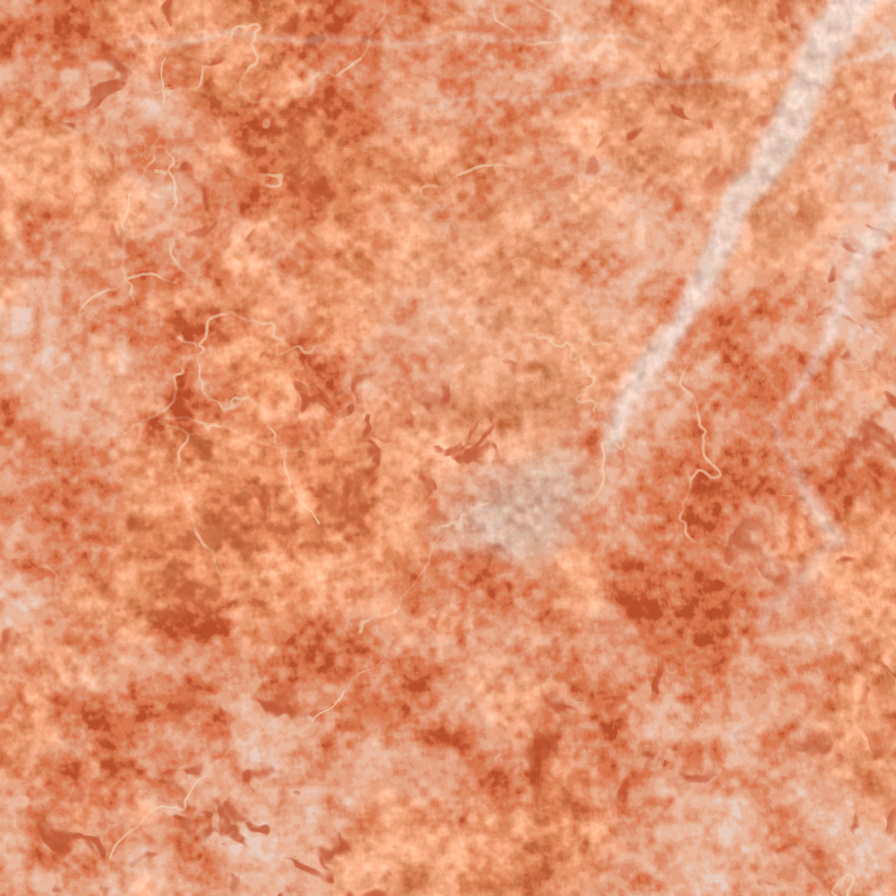
Reproduce this texture procedurally as a WebGL 2 fragment shader.

```glsl
#version 300 es
precision highp float;
// Polished salmon-orange marble with mottled grain, pale bands and fine cream cracks.

uniform vec2 u_resolution;
out vec4 fragColor;

const vec3 RUST = vec3(0.73, 0.31, 0.18);
const vec3 DEEP = vec3(0.86, 0.47, 0.31);
const vec3 TERRACOTTA = vec3(0.87, 0.55, 0.41);
const vec3 SALMON = vec3(0.90, 0.64, 0.51);
const vec3 ORANGE = vec3(0.93, 0.61, 0.43);
const vec3 PEACH = vec3(0.92, 0.71, 0.60);
const vec3 PALE = vec3(0.92, 0.79, 0.73);
const vec3 CREAM = vec3(0.96, 0.84, 0.72);
const vec3 GREY = vec3(0.83, 0.74, 0.69);

float hash(vec2 p) {
    return fract(sin(dot(p, vec2(127.1, 311.7))) * 43758.5453);
}

float noise(vec2 p) {
    vec2 i = floor(p), f = fract(p);
    f = f * f * (3.0 - 2.0 * f);
    return mix(mix(hash(i), hash(i + vec2(1, 0)), f.x),
               mix(hash(i + vec2(0, 1)), hash(i + vec2(1, 1)), f.x), f.y);
}

float fbm(vec2 p, int octaves) {
    float sum = 0.0, amp = 0.5, total = 0.0;
    for (int i = 0; i < octaves; i++) {
        sum += amp * noise(p);
        total += amp;
        amp *= 0.5;
        p = mat2(1.6, 1.2, -1.2, 1.6) * p + 17.3;
    }
    return sum / total;
}

vec2 warp(vec2 p, float scale, float amount) {
    return p + amount * (vec2(fbm(p * scale, 4), fbm(p * scale + 41.7, 4)) - 0.5);
}

// Soft line from a to b whose half width runs from wa to wb.
float vein(vec2 p, vec2 a, vec2 b, float wa, float wb, float soft) {
    vec2 ab = b - a;
    float t = clamp(dot(p - a, ab) / dot(ab, ab), 0.0, 1.0);
    float d = length(p - a - ab * t) - mix(wa, wb, t);
    return 1.0 - smoothstep(-soft, soft, d);
}

// Thin contour of a noise field, with its width in canvas units.
float crack(vec2 p, float scale, float width, float side) {
    float n = fbm(p * scale, 5) - 0.5;
    float slope = max(length(vec2(dFdx(n), dFdy(n))) * side, scale * 0.35);
    return 1.0 - smoothstep(0.2 * width, width, abs(n) / slope);
}

// Short randomly turned slivers, one per grid cell.
float slivers(vec2 p, float cells) {
    vec2 g = p * cells, home = floor(g);
    float best = 0.0;
    for (int y = -1; y <= 1; y++)
    for (int x = -1; x <= 1; x++) {
        vec2 c = home + vec2(x, y);
        vec2 mid = c + vec2(hash(c + 3.1), hash(c + 8.7));
        float angle = 6.2832 * hash(c + 5.5);
        vec2 arm = vec2(cos(angle), sin(angle)) * mix(0.12, 0.4, hash(c + 1.9));
        best = max(best, hash(c) * vein(g, mid - arm, mid + arm, 0.04, 0.01, 0.06));
    }
    return best;
}

vec3 stoneRamp(float t) {
    vec3 c = mix(RUST, DEEP, smoothstep(0.08, 0.27, t));
    c = mix(c, TERRACOTTA, smoothstep(0.27, 0.37, t));
    c = mix(c, SALMON, smoothstep(0.37, 0.49, t));
    c = mix(c, PEACH, smoothstep(0.50, 0.62, t));
    return mix(c, PALE, smoothstep(0.64, 0.79, t));
}

void main() {
    float side = min(u_resolution.x, u_resolution.y);
    vec2 uv = gl_FragCoord.xy / side;
    vec2 bent = warp(uv, 5.0, 0.12);
    vec2 jagged = warp(uv, 14.0, 0.075);

    // Clouds, mottling and grain
    float cloud = fbm(bent * 4.2 + 2.6, 4) - 0.5;
    float mottle = fbm(jagged * 24.0 + 9.0, 4) - 0.5;
    float grain = fbm(uv * 95.0, 3) - 0.5;
    vec3 col = stoneRamp(0.495 + 0.8 * cloud + 0.65 * mottle + 0.55 * grain);
    float warmth = smoothstep(0.50, 0.66, fbm(bent * 5.0 + 31.0, 4) + 0.25 * mottle);
    col = mix(col, ORANGE + 0.35 * (mottle + grain), 0.65 * warmth);

    // Rust specks gathered in patches
    float patches = smoothstep(0.42, 0.62, fbm(uv * 6.0 + 71.0, 3));
    float speck = smoothstep(0.63, 0.80, fbm(jagged * 36.0 + 53.0, 3));
    col = mix(col, RUST, 0.75 * speck * patches);

    // Grey stain and pale bands
    float stain = 1.0 - smoothstep(0.02, 0.085, length((bent - vec2(0.58, 0.42)) * vec2(0.9, 1.1)));
    col = mix(col, GREY + 0.3 * grain, 0.65 * stain);
    vec2 drift = warp(uv, 12.0, 0.04);
    float band = vein(drift, vec2(0.96, 1.02), vec2(0.68, 0.50), 0.027, 0.010, 0.011);
    band = max(band, 0.8 * vein(drift, vec2(1.01, 0.78), vec2(0.89, 0.55), 0.013, 0.005, 0.010));
    band = max(band, 0.7 * vein(drift, vec2(0.87, 0.52), vec2(0.935, 0.39), 0.003, 0.010, 0.008));
    band = max(band, 0.55 * vein(drift, vec2(0.935, 0.39), vec2(0.84, 0.31), 0.010, 0.008, 0.014));
    band = max(band, 0.5 * vein(drift, vec2(0.15, 0.96), vec2(0.72, 0.955), 0.004, 0.002, 0.006));
    band = max(band, 0.5 * vein(drift, vec2(0.48, 0.88), vec2(1.0, 0.94), 0.001, 0.004, 0.006));
    col = mix(col, vec3(0.92, 0.83, 0.79) + 0.25 * grain, 0.85 * band);

    // Cream cracks, broken along their length
    float broken = smoothstep(0.36, 0.58, noise(uv * 38.0 + 12.0));
    float line = vein(jagged, vec2(0.20, 0.62), vec2(0.36, 0.43), 0.001, 0.001, 0.002);
    line = max(line, vein(jagged, vec2(0.12, 0.04), vec2(0.41, 0.27), 0.001, 0.001, 0.002));
    line = max(line, vein(jagged, vec2(0.38, 0.31), vec2(0.55, 0.44), 0.001, 0.001, 0.002));
    line = max(line, vein(jagged, vec2(0.20, 0.95), vec2(0.14, 0.68), 0.001, 0.001, 0.002));
    float crackZone = smoothstep(0.50, 0.64, fbm(uv * 4.0 + 90.0, 3));
    line = max(line, 0.7 * crackZone * crack(bent + 5.0, 7.0, 0.0028, side));
    col = mix(col, CREAM, 0.85 * line * mix(0.35, 1.0, broken));
    float flecks = smoothstep(0.45, 1.0, slivers(drift, 34.0));
    col = mix(col, CREAM, 0.5 * flecks * smoothstep(0.38, 0.6, noise(uv * 7.0 + 22.0)));

    fragColor = vec4(clamp(col, 0.0, 1.0), 1.0);
}
```
